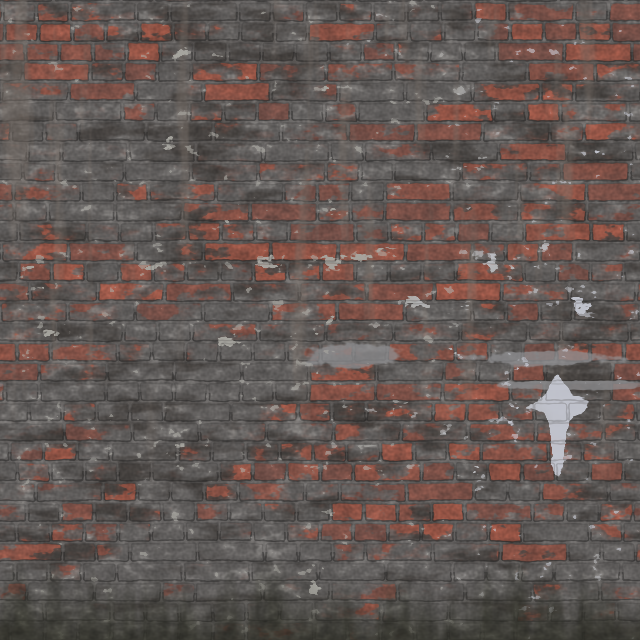
Write a WebGL 2 fragment shader that draws this texture.

```glsl
#version 300 es
precision highp float;
uniform vec2 u_resolution;
out vec4 fragColor;

const float COURSES = 32.0;
const float HEADERS = 19.0;
const float JOINT = 0.0031;
const vec3 SOOT = vec3(0.27, 0.255, 0.245);
const vec3 CEMENT = vec3(0.385, 0.375, 0.37);
const vec3 DUST = vec3(0.53, 0.52, 0.51);
const vec3 CLAY_DARK = vec3(0.45, 0.30, 0.27);
const vec3 CLAY_RED = vec3(0.62, 0.335, 0.27);
const vec3 PAINT_WARM = vec3(0.66, 0.655, 0.63);
const vec3 PAINT_COOL = vec3(0.77, 0.78, 0.82);
const vec3 MOSS = vec3(0.20, 0.20, 0.17);

vec2 hash2(vec2 p) {
  vec3 q = fract(p.xyx * vec3(0.1031, 0.1030, 0.0973));
  q += dot(q, q.yzx + 33.33);
  return fract((q.xx + q.yz) * q.zy);
}

float cornerSlope(vec2 cell, vec2 offset, vec2 period, float seed) {
  float angle = 6.2832 * hash2(mod(cell, period) + seed * 17.3).x;
  return dot(vec2(cos(angle), sin(angle)), offset);
}

// Gradient noise that wraps at the period
float noise(vec2 p, vec2 period, float seed) {
  vec2 i = floor(p), f = fract(p);
  vec2 w = f * f * f * (f * (f * 6.0 - 15.0) + 10.0);
  vec2 e = vec2(1.0, 0.0);
  float low = mix(cornerSlope(i, f, period, seed), cornerSlope(i + e, f - e, period, seed), w.x);
  float high = mix(cornerSlope(i + e.yx, f - e.yx, period, seed), cornerSlope(i + 1.0, f - 1.0, period, seed), w.x);
  return mix(low, high, w.y);
}

float fbm(vec2 uv, vec2 freq, int octaves, float seed) {
  float sum = 0.0, amp = 1.0;
  for (int k = 0; k < octaves; k++) {
    sum += amp * noise(uv * freq, freq, seed + float(k));
    freq *= 2.0;
    amp *= 0.6;
  }
  return sum;
}

// Soft elliptical zone, wrapped sideways
float zone(vec2 uv, vec2 center, vec2 radius) {
  vec2 d = uv - center;
  d.x = fract(d.x + 0.5) - 0.5;
  d /= radius;
  return exp(-dot(d, d));
}

// Returns edge distance, height above brick centre, and two random values
vec4 brickAt(vec2 uv) {
  float y = uv.y * COURSES + 0.1;
  float row = floor(y);
  vec2 rowRandom = hash2(vec2(row, 71.0));
  float x = fract(uv.x + rowRandom.x) * HEADERS;
  float pair = floor(x * 0.5);
  float headerChance = rowRandom.y < 0.42 ? 0.85 : 0.15;
  bool header = hash2(vec2(pair, row + 40.0)).x < headerChance || pair > 8.5;
  float start = header ? floor(x) : pair * 2.0;
  float span = header ? 1.0 : 2.0;
  vec2 size = vec2(span / HEADERS, 1.0 / COURSES);
  vec2 local = vec2((x - start) / span - 0.5, fract(y) - 0.5) * size;
  vec2 d = abs(local) - size * 0.5 + JOINT + 0.002;
  float edge = length(max(d, 0.0)) + min(max(d.x, d.y), 0.0) - 0.002;
  return vec4(edge, local.y, hash2(vec2(start + 5.0, row + 90.0)));
}

void main() {
  vec2 uv = gl_FragCoord.xy / u_resolution;
  float broad = fbm(uv, vec2(4.0, 5.0), 4, 1.0);
  float grit = fbm(uv, vec2(38.0, 54.0), 3, 8.0);
  float streak = fbm(uv, vec2(20.0, 2.0), 4, 15.0);
  float smear = fbm(uv, vec2(8.0, 26.0), 4, 22.0);

  // Uneven courses
  vec2 wobble = 0.0022 * vec2(noise(uv * 24.0, vec2(24.0), 31.0), noise(uv * 9.0, vec2(9.0), 32.0));
  vec4 brick = brickAt(uv + wobble);
  float edge = brick.x + 0.0022 * grit;
  float face = 1.0 - smoothstep(-0.001, 0.0012, edge);

  // Sooty cement skin
  vec3 color = mix(CEMENT, SOOT, smoothstep(-0.1, 0.65, smear + 0.5 * broad + 0.35 * (brick.z - 0.5)));
  color = mix(color, DUST, 0.65 * smoothstep(0.05, 0.75, grit * 0.7 - smear * 0.6 + streak * 0.25));
  color = mix(color, CEMENT * 1.08, 0.45 * (1.0 - face));

  // Bare clay where the skin has worn away
  float worn = zone(uv, vec2(0.1, 0.92), vec2(0.16, 0.1)) + zone(uv, vec2(0.62, 0.6), vec2(0.38, 0.23))
    + 0.9 * zone(uv, vec2(0.65, 0.22), vec2(0.34, 0.08)) + 0.8 * zone(uv, vec2(0.92, 0.92), vec2(0.16, 0.08))
    + 0.6 * zone(uv, vec2(0.08, 0.48), vec2(0.14, 0.15)) - 0.7 * zone(uv, vec2(0.27, 0.37), vec2(0.13, 0.12));
  float exposure = -0.40 + 0.5 * worn + 0.75 * (brick.w - 0.5) + 0.4 * broad
    + 0.5 * fbm(uv, vec2(18.0, 32.0), 4, 40.0);
  float bare = 0.3 * smoothstep(-0.3, 0.1, exposure) + 0.6 * smoothstep(-0.05, 0.05, exposure);
  vec3 clay = mix(CLAY_DARK, CLAY_RED, clamp(brick.z + 0.3 * grit, 0.0, 1.0));
  color = mix(color, clay, bare * face);

  // Joint shadows and surface grain
  float crease = 1.0 - smoothstep(0.0004, 0.0022, abs(edge - 0.0008));
  color *= 1.0 - crease * (brick.y < 0.0 ? 0.30 : 0.12);
  color *= 1.0 + 0.16 * grit + 0.14 * noise(uv * 190.0, vec2(190.0), 50.0);

  // Pale vertical stains
  color = mix(color, vec3(0.48, 0.44, 0.41), 0.45 * smoothstep(0.1, 0.7, streak) * smoothstep(0.15, 0.5, uv.y));

  // Flaking paint, smears and a run
  float flakes = fbm(uv, vec2(9.0, 16.0), 5, 60.0);
  float band = zone(uv, vec2(0.6, 0.5), vec2(0.5, 0.3));
  float run = zone(uv, vec2(0.872, 0.33), vec2(0.014, 0.09)) + zone(uv, vec2(0.875, 0.365), vec2(0.045, 0.025));
  float wash = zone(uv, vec2(0.86, 0.44), vec2(0.14, 0.013)) + zone(uv, vec2(0.55, 0.445), vec2(0.08, 0.022))
    + zone(uv, vec2(0.9, 0.398), vec2(0.13, 0.008));
  float paintLevel = flakes + 0.35 * band + 0.12 * grit - 0.84;
  float paint = smoothstep(-0.025, 0.025, max(paintLevel, 0.45 * flakes + run - 0.5));
  float specks = smoothstep(0.50, 0.62, grit + 0.45 * flakes + 0.1 * band - 0.1);
  vec3 paintColor = mix(PAINT_WARM, PAINT_COOL, smoothstep(0.55, 0.9, uv.x + 0.3 * broad));
  color = mix(color, vec3(0.56, 0.56, 0.57), 0.75 * smoothstep(0.4, 0.6, wash + 0.4 * flakes + 0.15 * grit));
  color = mix(color, paintColor, max(paint * 0.95, specks * 0.6) * (1.0 - 0.25 * crease));

  // Damp, mossy foot of the wall
  float damp = 1.0 - smoothstep(-0.01, 0.12, uv.y - 0.06 * streak - 0.02 * broad);
  color = mix(color, MOSS * (1.0 + 0.35 * grit), 0.85 * damp);

  fragColor = vec4(clamp(color, 0.0, 1.0), 1.0);
}
```
